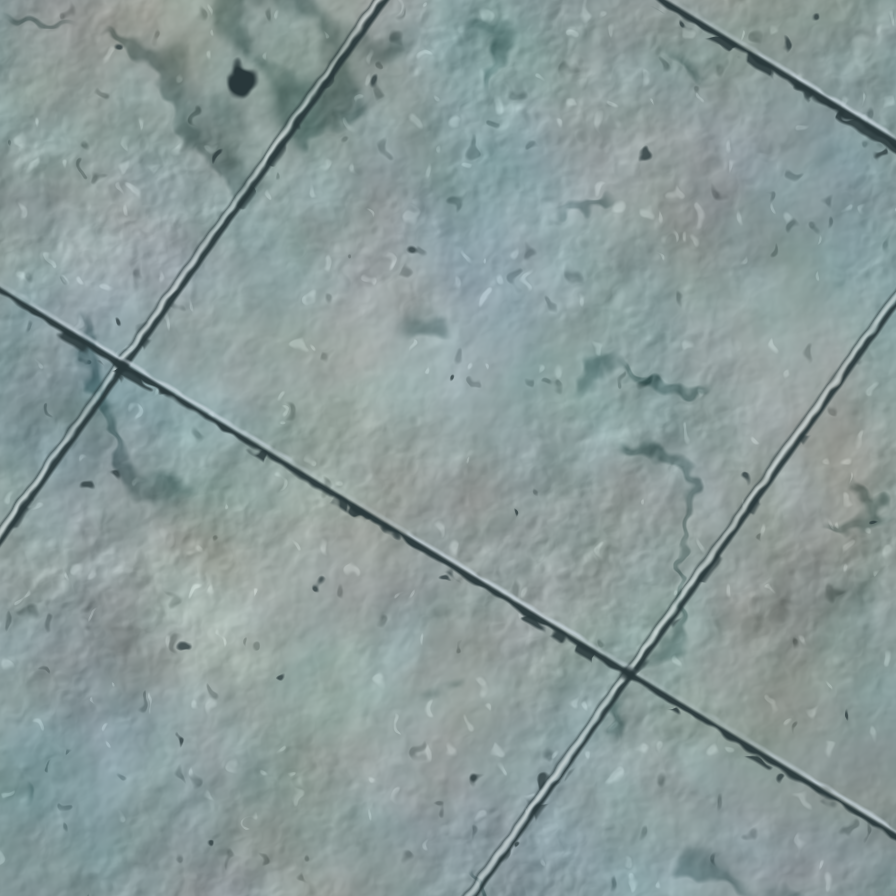
This texture is drawn by a WebGL 2 fragment shader. Its source:

```glsl
#version 300 es
precision highp float;
// Weathered blue-grey stone paving: large skewed square slabs with dark, light-edged joints.
uniform vec2 u_resolution;
out vec4 outColor;

float hash(vec2 p) {
  vec3 q = fract(p.xyx * vec3(0.1031, 0.1030, 0.0973));
  q += dot(q, q.yzx + 33.33);
  return fract((q.x + q.y) * q.z);
}

// Layered, turned and gently warped sines for broad tints
float waves(vec2 p) {
  float sum = 0.0, amp = 0.6;
  for (int i = 0; i < 4; i++) {
    p = mat2(0.8, 0.6, -0.6, 0.8) * p * 1.8 + vec2(3.7, 1.9);
    p += 0.6 * sin(p.yx * 0.7 + float(i));
    sum += amp * sin(p.x) * sin(p.y);
    amp *= 0.6;
  }
  return sum;
}

// Smooth cellular noise: one raised or sunken bump per cell
float bumps(vec2 p) {
  vec2 base = floor(p);
  float sum = 0.0;
  for (int y = -1; y <= 1; y++)
    for (int x = -1; x <= 1; x++) {
      vec2 id = base + vec2(x, y);
      vec2 d = id + vec2(hash(id), hash(id + 47.0)) - p;
      float k = max(0.0, 1.0 - dot(d, d));
      sum += k * k * (2.0 * hash(id + 91.0) - 1.0);
    }
  return sum;
}

// Bumps lit from the upper left, on three scales
float relief(vec2 p) {
  float sum = 0.0, scale = 30.0;
  for (int i = 0; i < 3; i++) {
    vec2 q = p * scale + 13.0 * float(i);
    sum += bumps(q + vec2(0.22, -0.16)) - bumps(q);
    scale *= 2.1;
  }
  return sum;
}

// Scattered spots on the cells whose random value is above the cutoff
float spots(vec2 p, float cutoff, float radius) {
  vec2 id = floor(p);
  float value = hash(id + 29.0);
  vec2 seed = 0.35 + 0.3 * vec2(hash(id + 3.0), hash(id + 61.0));
  float r = radius * (0.5 + 0.5 * hash(id + 77.0));
  return step(cutoff, value) * (1.0 - smoothstep(r * 0.4, r * 1.3, length(fract(p) - seed)));
}

// Soft-edged stripe around a centre line
float band(float s, float centre, float halfWidth) {
  float soft = max(0.0022, 0.8 / u_resolution.y);
  return 1.0 - smoothstep(-soft, soft, abs(s - centre) - halfWidth);
}

void main() {
  vec2 p = gl_FragCoord.xy / u_resolution.y;
  float rough = bumps(p * 75.0);
  vec2 ragged = p + 0.008 * vec2(rough, bumps(p * 70.0 + 8.0));

  // Slab lattice
  vec2 sideA = vec2(0.566, -0.345), sideB = vec2(0.384, 0.540);
  vec2 grid = inverse(mat2(sideA, sideB)) * (p - vec2(0.137, 0.594));
  vec2 line = round(grid);
  vec2 s = (grid - line) * vec2(0.661, 0.659);
  vec2 slab = floor(grid);

  // Stone: broad tints and blotches
  vec3 col = vec3(0.560, 0.622, 0.618);
  col += 0.02 * (hash(slab + 5.0) - 0.5);
  col += 0.046 * waves(p * 3.0 + 2.0);
  col += vec3(0.034, 0.002, -0.026) * waves(p * 4.0 + 11.0);
  col += vec3(-0.016, 0.016, 0.004) * waves(p * 7.0 + 23.0);
  col += vec3(0.040, 0.036, 0.036) * bumps(ragged * 9.0 + 5.0);
  col += vec3(0.024, 0.030, 0.034) * bumps(ragged * 21.0 + 15.0);

  // Fine embossed grain, stronger in patches
  float patchy = 0.95 + 0.6 * waves(p * 5.0 + 31.0);
  col += 0.062 * relief(p + 0.3 * (ragged - p)) * max(patchy, 0.4);

  // Short broken cracks and faint flecks
  float crack = 1.0 - smoothstep(0.02, 0.09, abs(bumps(ragged * 8.0 + 40.0)));
  float broken = smoothstep(0.25, 0.60, bumps(p * 13.0 + 53.0));
  col -= vec3(0.17, 0.15, 0.15) * crack * broken;
  col += 0.09 * spots(ragged * vec2(62.0, 40.0), 0.90, 0.32);
  col -= 0.12 * spots(ragged * vec2(48.0, 34.0) + 4.0, 0.93, 0.30);

  // Few dark pits and one deep chip
  vec3 dark = vec3(0.16, 0.22, 0.23);
  float pits = 0.75 * spots(ragged * 27.0 + 2.0, 0.968, 0.21);
  float chip = length((ragged - vec2(0.271, 0.910)) * vec2(1.0, 0.9));
  pits = max(pits, 1.0 - smoothstep(0.011, 0.020, chip));
  col = mix(col, dark, pits);

  // Rising joints: pale core, thin left shadow, heavier right shadow
  float wobble = 0.0012 * rough;
  float wear = hash(vec2(line.x, slab.y) + 17.0);
  float fade = 0.72 + 0.15 * sin(grid.y * 17.0 + rough) - 0.15 * wear;
  float a = s.x + wobble;
  col = mix(col, dark, 0.60 * band(a, -0.0066, 0.0010));
  col = mix(col, vec3(0.80, 0.84, 0.84), fade * band(a, -0.0025, 0.0020));
  col = mix(col, dark, 0.92 * band(a, 0.0034, 0.0020 + 0.0016 * wear + 0.0008 * rough));

  // Falling joints: pale upper lip over a dark gap
  float b = s.y + wobble;
  float lip = 0.50 + 0.30 * sin(grid.x * 9.0 + 1.0 + rough);
  col = mix(col, vec3(0.78, 0.83, 0.86), lip * band(b, 0.0044, 0.0020));
  col = mix(col, dark, 0.95 * band(b, -0.0016, 0.0030 + 0.0014 * rough));

  // Crumbled edges along the shadow sides and at the corners
  float nearGap = max(band(b, -0.0060, 0.0055), 0.7 * band(a, 0.0060, 0.0040));
  float crumbs = smoothstep(0.25, 0.55, bumps(ragged * 48.0 + 6.0));
  col = mix(col, dark, 0.85 * nearGap * crumbs);
  float corner = length(s + vec2(0.001, 0.002)) + 0.002 * rough;
  col = mix(col, dark, 0.8 * (1.0 - smoothstep(0.004, 0.011, corner)));

  outColor = vec4(clamp(col, 0.0, 1.0), 1.0);
}
```
